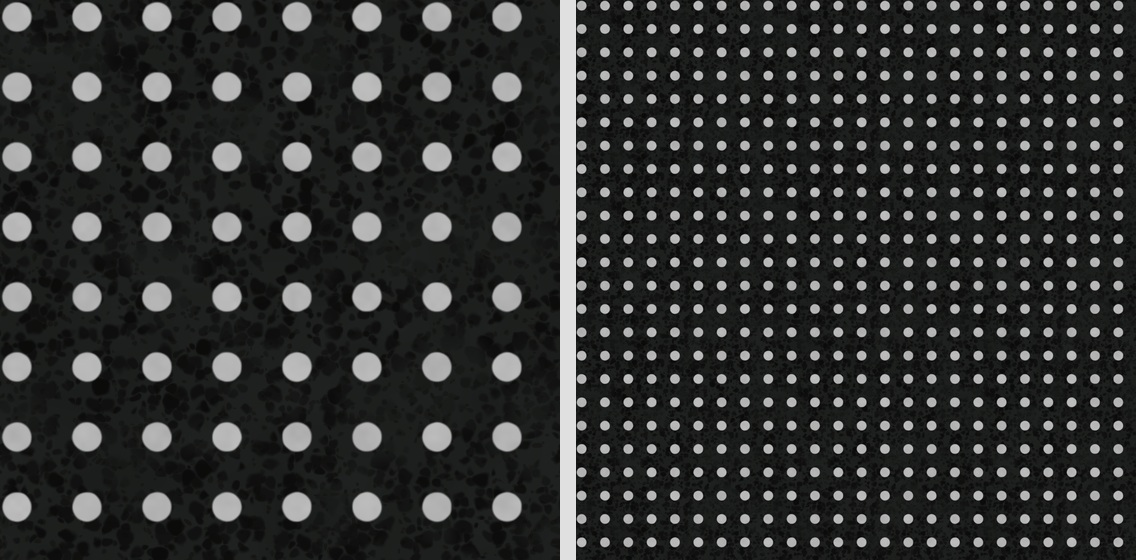
Left: one tile. Right: repeated 3 by 3.
Reproduce this pattern procedurally as a Shadertoy shader.

```glsl
// Pale round dots on a regular grid over a near-black, blotchy ground.
// The ground is layered jittered spots thinned by noise; the dots are soft
// discs with slight mottling. All lattices wrap, so the square tiles.

#define REPEATS 8.0
#define DOT_CENTER vec2(0.242, 0.758)
#define DOT_RADIUS 0.209
#define DOT_SOFTNESS 0.020
#define EDGE_WOBBLE 0.008
#define DOT_DARK vec3(0.665, 0.668, 0.665)
#define DOT_LIGHT vec3(0.755, 0.760, 0.755)
#define GROUND vec3(0.112, 0.122, 0.115)
#define BLOTCH vec3(0.042, 0.042, 0.040)
#define SPECK vec3(0.074, 0.071, 0.060)

// Integer hash of a lattice cell, wrapped to the given period
vec3 hash3(vec2 cell, float period, float seed) {
    uvec2 c = uvec2(mod(cell, period));
    uint h = c.x * 1973u + c.y * 9277u + uint(seed) * 26699u + 911u;
    vec3 result;
    for (int i = 0; i < 3; i++) {
        h = (h ^ (h >> 16)) * 73244475u;
        h = (h ^ (h >> 15)) * 668265261u;
        h ^= h >> 16;
        result[i] = float(h & 65535u) / 65535.0;
    }
    return result;
}

// Smooth value noise that repeats over the unit square
float tileNoise(vec2 uv, float period, float seed) {
    vec2 p = uv * period;
    vec2 i = floor(p);
    vec2 f = fract(p);
    f = f * f * (3.0 - 2.0 * f);
    float a = hash3(i, period, seed).x;
    float b = hash3(i + vec2(1, 0), period, seed).x;
    float c = hash3(i + vec2(0, 1), period, seed).x;
    float d = hash3(i + vec2(1, 1), period, seed).x;
    return mix(mix(a, b, f.x), mix(c, d, f.x), f.y);
}

// Coverage by scattered round spots, one candidate per lattice cell
float spots(vec2 uv, float period, float density, float seed) {
    vec2 p = uv * period;
    vec2 home = floor(p);
    float cover = 0.0;
    for (int y = -1; y <= 1; y++) {
        for (int x = -1; x <= 1; x++) {
            vec2 cell = home + vec2(x, y);
            vec3 rnd = hash3(cell, period, seed);
            float present = step(hash3(cell, period, seed + 1.0).x, density);
            float radius = mix(0.28, 0.60, rnd.z);
            float dist = length(p - cell - 0.15 - 0.7 * rnd.xy);
            float spot = 1.0 - smoothstep(radius - 0.16, radius + 0.12, dist);
            cover = max(cover, present * spot * mix(0.65, 1.0, rnd.x));
        }
    }
    return cover;
}

// Dark ground with clustered blotches and fine brownish specks
vec3 groundColor(vec2 uv) {
    vec2 warp = vec2(tileNoise(uv, 64.0, 3.0), tileNoise(uv, 64.0, 4.0)) - 0.5;
    vec2 p = uv + 0.010 * warp;
    float cluster = 0.6 * tileNoise(uv, 9.0, 5.0) + 0.4 * tileNoise(uv, 19.0, 6.0);
    float thick = smoothstep(0.22, 0.58, cluster);
    float large = spots(p, 38.0, 0.52, 11.0) * mix(0.25, 1.0, thick);
    float medium = spots(p, 61.0, 0.36, 21.0) * mix(0.4, 0.9, thick);
    float fine = spots(p, 110.0, 0.16, 31.0);
    vec3 color = GROUND * (0.93 + 0.14 * tileNoise(uv, 14.0, 7.0));
    color = mix(color, SPECK, 0.75 * fine);
    return mix(color, BLOTCH, max(large, medium));
}

// Mottled pale face, with a slightly different tone for each dot
vec3 dotColor(vec2 uv, vec2 cell) {
    float mottle = 0.65 * tileNoise(uv, 40.0, 41.0) + 0.35 * tileNoise(uv, 88.0, 42.0);
    float tone = hash3(cell, REPEATS, 43.0).x;
    return mix(DOT_DARK, DOT_LIGHT, 0.6 * mottle + 0.4 * tone);
}

void mainImage(out vec4 fragColor, in vec2 fragCoord) {
    vec2 uv = fragCoord / iResolution.xy;
    vec2 grid = uv * REPEATS;
    vec2 cell = floor(grid);

    // Soft disc with a faintly uneven outline
    float wobble = EDGE_WOBBLE * (tileNoise(uv, 96.0, 51.0) - 0.5);
    float dist = length(fract(grid) - DOT_CENTER) - DOT_RADIUS + wobble;
    float soft = max(DOT_SOFTNESS, 0.75 * REPEATS / iResolution.y);
    float disc = 1.0 - smoothstep(-soft, soft, dist);

    vec3 color = mix(groundColor(uv), dotColor(uv, cell), disc);
    fragColor = vec4(color, 1.0);
}
```
